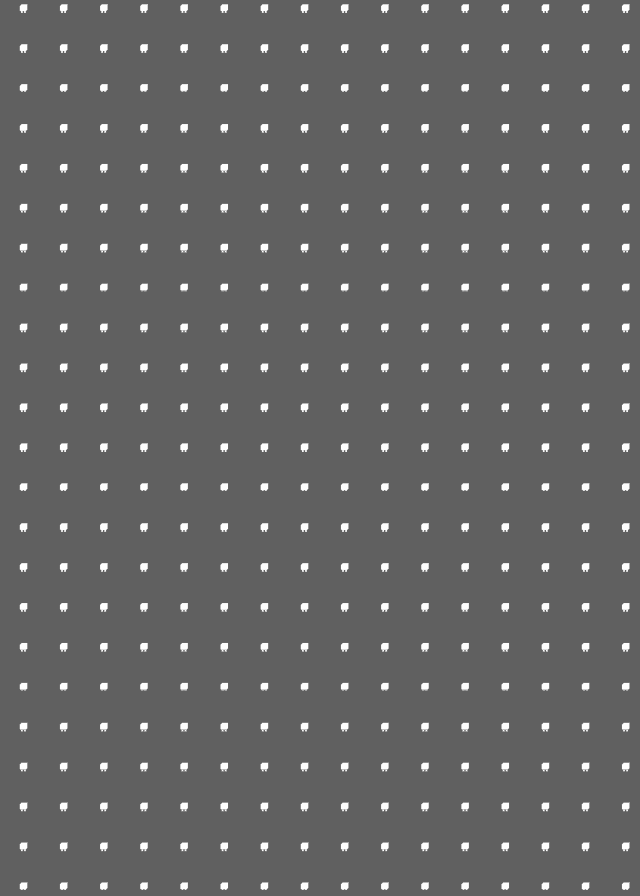
A WebGL 2 fragment shader for this pattern:

```glsl
#version 300 es
precision highp float;
// Small white chipped dots with two short feet, in a regular grid on flat grey.

uniform vec2 u_resolution;
out vec4 outColor;

const vec3 GREY = vec3(0.378);
const vec3 WHITE = vec3(0.995);

// Lengths are fractions of the canvas height.
const float UNIT = 1.0 / 512.0;
const vec2 PITCH = vec2(22.94, 22.81) * UNIT;
const vec2 FIRST_DOT = vec2(13.45, 4.85) * UNIT; // from the upper left corner
const float SHORT_ROW_PERIOD = 5.0;
const float SHORT_ROW = 2.0;

float boxDistance(vec2 p, vec2 halfSize) {
    vec2 d = abs(p) - halfSize;
    return length(max(d, 0.0)) + min(max(d.x, d.y), 0.0);
}

// Signed distance beyond a line that cuts off a corner.
float cornerCut(vec2 p, vec2 direction, float reach) {
    return dot(p, normalize(direction)) - reach;
}

// Body with clipped corners, standing on two feet; p is in dot units.
float dotDistance(vec2 p, float footLength) {
    vec2 bodyPoint = p - vec2(0.0, 0.45);
    float body = boxDistance(bodyPoint, vec2(2.15, 1.95));
    body = max(body, cornerCut(bodyPoint, vec2(-1.0, 1.0), 2.15));
    body = max(body, cornerCut(bodyPoint, vec2(1.0, -1.0), 2.35));
    body = max(body, cornerCut(bodyPoint, vec2(-1.0, -1.0), 2.6));

    vec2 footSize = vec2(0.48, 0.5 * footLength);
    float footY = -1.4 - footSize.y;
    float leftFoot = boxDistance(p - vec2(-0.95, footY), footSize);
    float rightFoot = boxDistance(p - vec2(0.8, footY), footSize);
    return min(body, min(leftFoot, rightFoot));
}

void main() {
    // Grid cell, counted from the upper left.
    vec2 uv = gl_FragCoord.xy / u_resolution.y;
    vec2 fromTop = vec2(uv.x, 1.0 - uv.y);
    vec2 grid = (fromTop - FIRST_DOT) / PITCH + 0.5;
    vec2 local = (fract(grid) - 0.5) * PITCH;
    local.y = -local.y;

    // Every fifth row has slightly shorter feet.
    float rowPhase = mod(floor(grid.y), SHORT_ROW_PERIOD);
    float isShort = 1.0 - step(0.5, abs(rowPhase - SHORT_ROW));
    float footLength = mix(1.1, 0.5, isShort);

    // One pixel of edge smoothing.
    float distanceToDot = dotDistance(local / UNIT, footLength) * UNIT;
    float coverage = clamp(0.5 - distanceToDot * u_resolution.y, 0.0, 1.0);
    outColor = vec4(mix(GREY, WHITE, coverage), 1.0);
}
```
